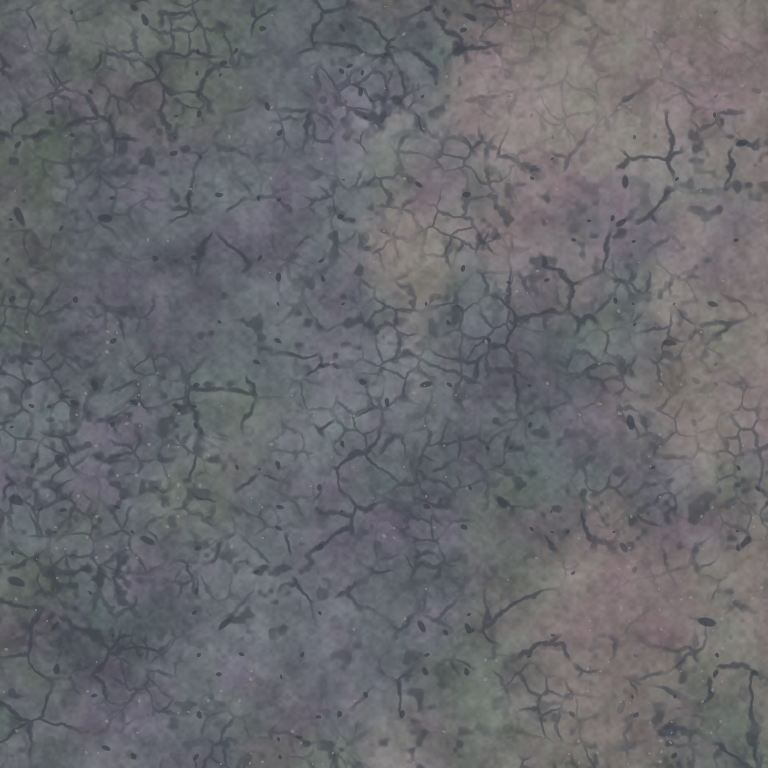
Write a Shadertoy shader that draws this texture.

```glsl
#define SLATE vec3(0.395, 0.407, 0.440)
#define DUST vec3(0.510, 0.475, 0.472)
#define MOSS vec3(0.395, 0.412, 0.395)
#define SOOT vec3(0.240, 0.257, 0.290)
#define GRIT vec3(0.590, 0.560, 0.530)
#define TONE_CONTRAST 0.30
#define GRAIN_CONTRAST 0.09
#define CRACK_SCALE 15.0
#define CRACK_STRENGTH 0.70
#define SPECK_SCALE 62.0
#define SPECK_STRENGTH 0.60

float hash(vec2 p) {
    return fract(sin(dot(p, vec2(127.1, 311.7))) * 43758.5453);
}

vec2 hash2(vec2 p) {
    return vec2(hash(p), hash(p + 57.3));
}

float noise(vec2 p) {
    vec2 i = floor(p), f = fract(p);
    f = f * f * (3.0 - 2.0 * f);
    return mix(mix(hash(i), hash(i + vec2(1, 0)), f.x),
               mix(hash(i + vec2(0, 1)), hash(i + vec2(1, 1)), f.x), f.y);
}

float fbm(vec2 p) {
    float sum = 0.0, amplitude = 0.5;
    for (int i = 0; i < 5; i++) {
        sum += amplitude * noise(p);
        p = mat2(1.6, 1.2, -1.2, 1.6) * p + 7.1;
        amplitude *= 0.5;
    }
    return sum / 0.97;
}

// Distance to the nearest border between Voronoi cells
float cellBorder(vec2 p) {
    vec2 cell = floor(p), f = fract(p), nearest = vec2(0.0);
    float best = 8.0, border = 8.0;
    for (int y = -1; y <= 1; y++)
    for (int x = -1; x <= 1; x++) {
        vec2 g = vec2(x, y), r = g + hash2(cell + g) - f;
        if (dot(r, r) < best) { best = dot(r, r); nearest = r; }
    }
    for (int y = -2; y <= 2; y++)
    for (int x = -2; x <= 2; x++) {
        vec2 g = vec2(x, y), r = g + hash2(cell + g) - f, d = r - nearest;
        if (dot(d, d) > 1e-4)
            border = min(border, dot(0.5 * (nearest + r), normalize(d)));
    }
    return border;
}

// Thin broken cracks along warped cell borders
float cracks(vec2 uv, float scale, float width) {
    vec2 warp = vec2(fbm(uv * 22.0), fbm(uv * 22.0 + 31.0)) - 0.5;
    float d = cellBorder((uv + 0.045 * warp) * scale);
    float presence = smoothstep(0.40, 0.62, fbm(uv * 7.0 + scale));
    float breaks = smoothstep(0.25, 0.65, noise(uv * 38.0 + scale));
    return (1.0 - smoothstep(0.2 * width, width, d)) * presence * breaks;
}

// Scattered elongated chips, one at most in each grid cell
float chips(vec2 p, float share, float stretch) {
    vec2 cell = floor(p), h = hash2(cell + 3.7);
    float angle = 6.2832 * hash(cell + 9.2), c = cos(angle), s = sin(angle);
    vec2 q = mat2(c, -s, s, c) * (fract(p) - 0.35 - 0.3 * h);
    q.y *= stretch;
    float radius = mix(0.12, 0.27, h.y) * (0.6 + 0.7 * noise(p * 5.0));
    return (1.0 - smoothstep(0.6 * radius, radius, length(q)))
         * step(hash(cell + 21.4), share);
}

void mainImage(out vec4 fragColor, in vec2 fragCoord) {
    vec2 uv = fragCoord / iResolution.y;

    // Slate on the left giving way to dusty patches on the right
    float drift = fbm(uv * vec2(5.0, 4.0) + 2.3) + 0.55 * (uv.x - 0.5);
    float dust = smoothstep(0.42, 0.78, drift);
    float moss = smoothstep(0.44, 0.66, fbm(uv * 4.5 + 40.0));
    vec3 color = mix(SLATE, MOSS, 0.75 * moss);
    color = mix(color, DUST, dust);

    // Cloudy tone and fine grain
    float cloud = 0.55 * fbm(uv * 6.0 + 13.0) + 0.45 * fbm(uv * 24.0 + 5.0);
    color += TONE_CONTRAST * (cloud - 0.5);
    float grain = 0.6 * noise(uv * 120.0) + 0.4 * noise(uv * 230.0 + 8.0);
    color += GRAIN_CONTRAST * (grain - 0.5);
    float tint = fbm(uv * 16.0 + 70.0) - 0.5;
    color += tint * vec3(0.05, -0.04, 0.04);

    // Dark pitting, sparse where the dust lies smooth
    float worn = 1.0 - 0.65 * smoothstep(0.66, 0.82, drift);
    float pits = 0.65 * noise(uv * SPECK_SCALE) + 0.35 * noise(uv * SPECK_SCALE * 2.1 + 4.0);
    float clusters = 0.35 + 0.65 * smoothstep(0.38, 0.62, fbm(uv * 9.0 + 90.0));
    float specks = smoothstep(0.58, 0.80, pits) * clusters;
    color = mix(color, SOOT, SPECK_STRENGTH * specks * worn);

    // Cracks at two sizes and larger dark chips
    float lines = max(cracks(uv, CRACK_SCALE, 0.075),
                      0.75 * cracks(uv + 3.0, CRACK_SCALE * 2.0, 0.12));
    color = mix(color, SOOT, CRACK_STRENGTH * lines * worn);
    float flakes = max(chips(uv * 19.0, 0.12, 2.0), chips(uv * 37.0 + 6.0, 0.13, 1.6));
    color = mix(color, SOOT, 0.75 * flakes * worn);

    // Pale grit gathering toward the bottom
    float share = 0.01 + 0.09 * smoothstep(0.45, 0.65, fbm(uv * 6.0 + 55.0) + 0.2 * (0.5 - uv.y));
    color = mix(color, GRIT, 0.6 * chips(uv * 75.0 + 2.0, share, 1.3));

    fragColor = vec4(color, 1.0);
}
```
